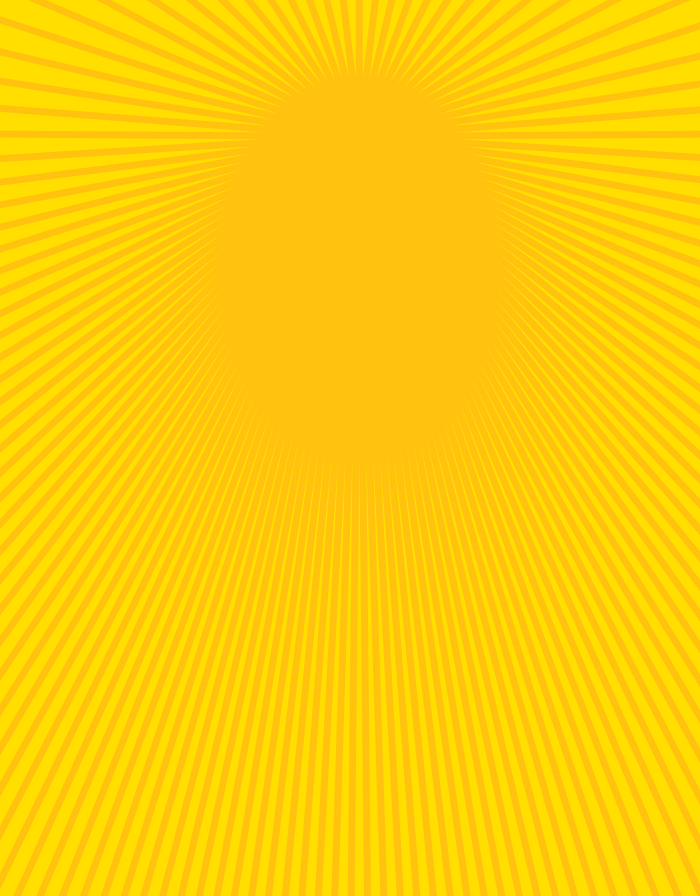
Write a Shadertoy shader that draws this background.

```glsl
// Yellow sun rays fanning out around an orange oval, cut by stripes of even width.

#define RAY_COUNT 125.0
#define RAY_ORIGIN vec2(0.5133, 0.8477)   // fraction of the canvas
#define ECCENTRICITY 0.69                 // how strongly rays crowd downward
#define STRIPE_WIDTH 0.00768              // in canvas heights
#define ORANGE vec3(1.0, 0.76, 0.06)
#define YELLOW vec3(1.0, 0.87, 0.0)

const float PI = 3.14159265;

// Turns an angle seen from the focus into one that spaces the rays evenly.
// A stretch of s one way is undone by 1/s.
float warpAngle(float angle, float s) {
    return 2.0 * atan(s * sin(0.5 * angle), cos(0.5 * angle));
}

// Share of a pixel-wide box at offset t covered by a band of the given width.
float bandCoverage(float t, float width, float pixel) {
    float halfWidth = 0.5 * width;
    float overlap = min(t + 0.5 * pixel, halfWidth) - max(t - 0.5 * pixel, -halfWidth);
    return clamp(overlap / pixel, 0.0, 1.0);
}

void mainImage(out vec4 fragColor, in vec2 fragCoord) {
    float pixel = 1.0 / iResolution.y;
    vec2 p = (fragCoord - RAY_ORIGIN * iResolution.xy) * pixel;
    p.x = abs(p.x) + 1e-6;

    // Polar coordinates, with the angle measured from straight up
    float radius = length(p);
    float angle = atan(p.x, p.y);

    // Central direction of the ray that holds this point
    float stretch = sqrt((1.0 - ECCENTRICITY) / (1.0 + ECCENTRICITY));
    float stepAngle = 2.0 * PI / RAY_COUNT;
    float rayIndex = floor(warpAngle(angle, stretch) / stepAngle) + 0.5;
    float rayAngle = warpAngle(rayIndex * stepAngle, 1.0 / stretch);

    // Each ray opens where the spacing outgrows the stripes, which forms the oval
    float spread = stepAngle * (1.0 + ECCENTRICITY * cos(rayAngle))
                 / sqrt(1.0 - ECCENTRICITY * ECCENTRICITY);
    float rayWidth = max(radius * spread - STRIPE_WIDTH, 0.0);
    float offset = radius * sin(angle - rayAngle);

    float ray = bandCoverage(offset, rayWidth, pixel);
    fragColor = vec4(mix(ORANGE, YELLOW, ray), 1.0);
}
```
